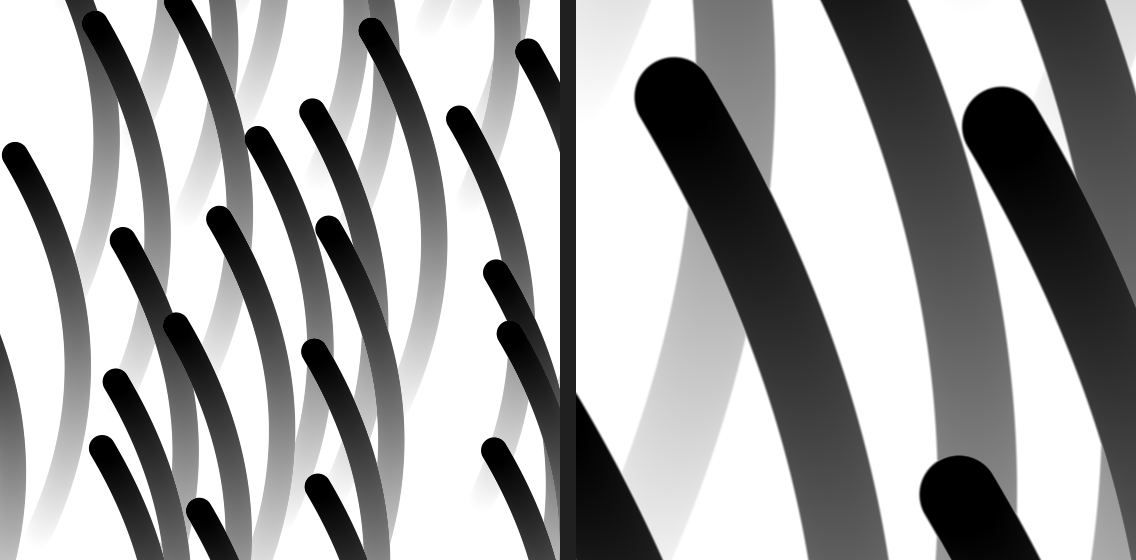
Left, the full canvas; right, a detail of the centre.
A three.js fragment shader for this pattern:

```glsl
// Scattered bowed brush strokes: each starts as a round black head, sweeps down
// along a parabola and fades to white. Heads sit on a jittered grid; every stroke
// is a distance to its curve, and the darkest ink wins where strokes overlap.

#define GRID vec2(4.0, 4.5)  // heads per canvas, across and up
#define JITTER 0.88          // share of a cell a head may wander over
#define RADIUS 0.0236        // half the stroke width
#define DROP 0.68            // height from the head to the end of the tail
#define BOW 0.112            // sideways reach of the curve
#define APEX 0.378           // drop at which the curve turns back
#define EDGE 0.0011          // half width of the smoothed edge
#define SEED 17.0

varying vec2 vUv;

vec2 hash2(vec2 cell) {
  vec3 q = fract(vec3(cell.xyx + SEED) * vec3(0.1031, 0.1030, 0.0973));
  q += dot(q, q.yzx + 33.33);
  return fract((q.xx + q.yz) * q.zy);
}

float bowAt(float s) {
  float k = 1.0 - s / APEX;
  return BOW * (1.0 - k * k);
}

float slopeAt(float s) {
  return 2.0 * BOW / APEX * (1.0 - s / APEX);
}

// Ink of one stroke at an offset from its head, with y pointing down.
float strokeInk(vec2 offset) {
  // nearest point of the curve, by one projection along the tangent
  float slope = slopeAt(offset.y);
  float s = offset.y + (offset.x - bowAt(offset.y)) * slope / (1.0 + slope * slope);
  s = clamp(s, 0.0, DROP);

  vec2 away = offset - vec2(bowAt(s), s);
  vec2 tangent = normalize(vec2(slopeAt(s), 1.0));
  float along = dot(away, tangent);
  float across = dot(away, vec2(tangent.y, -tangent.x));

  // rounded shade bands, as if a fading disc were dragged along the curve
  float lead = sqrt(max(RADIUS * RADIUS - across * across, 0.0));
  float travel = s + (along - lead) * tangent.y;
  float darkness = 1.0 - clamp(travel / DROP, 0.0, 1.0);

  float cover = 1.0 - smoothstep(RADIUS - EDGE, RADIUS + EDGE, length(away));
  return cover * darkness;
}

void main() {
  vec2 home = floor(vUv * GRID);
  float ink = 0.0;

  // strokes hang down, so search mostly the cells above
  for (int row = -1; row <= 4; row++) {
    for (int col = -1; col <= 1; col++) {
      vec2 cell = home + vec2(float(col), float(row));
      vec2 head = (cell + 0.5 + JITTER * (hash2(cell) - 0.5)) / GRID;
      vec2 offset = vec2(vUv.x - head.x, head.y - vUv.y);
      ink = max(ink, strokeInk(offset));
    }
  }

  gl_FragColor = vec4(vec3(1.0 - ink), 1.0);
}
```
